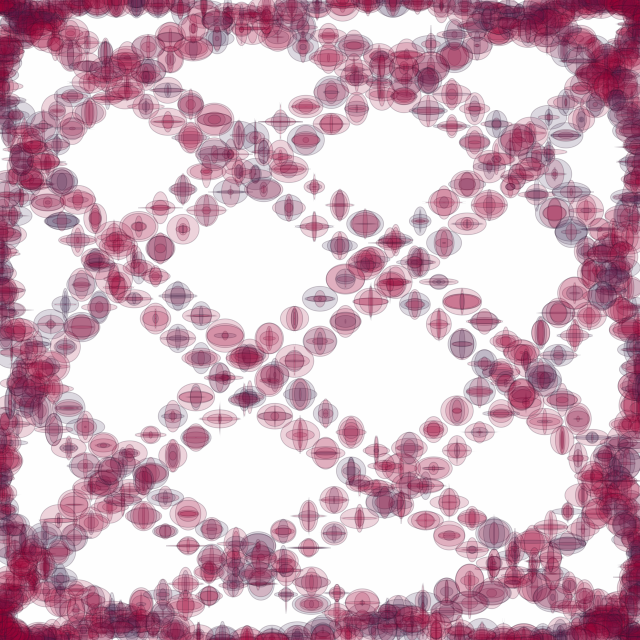
Write a WebGL 2 fragment shader that draws this pattern.

```glsl
#version 300 es
precision highp float;
// Translucent nested ellipses strung like beads along a 9:7 Lissajous curve.

#define BEADS 710
#define LAYERS 6
#define FREQ vec2(9.0, 7.0)
#define PHASE 0.06637
#define MAX_RADII vec2(0.0615, 0.0525)
#define FILL_ALPHA 0.17
#define LINE_ALPHA 0.27
#define LINE_WIDTH 0.0022
#define SLATE_SHARE 0.27
#define CRIMSON vec3(0.62, 0.0, 0.20)
#define SLATE vec3(0.22, 0.13, 0.30)
#define INK vec3(0.15, 0.06, 0.16)

uniform vec2 u_resolution;
out vec4 fragColor;

const float TAU = 6.2831853;

// Three random values in 0..1 for one ellipse of one bead
vec3 hash3(vec2 seed) {
    vec3 q = fract(seed.xyx * vec3(0.1031, 0.1030, 0.0973));
    q += dot(q, q.yxz + 33.33);
    return fract((q.xxy + q.yzz) * q.zyx);
}

// Approximate signed distance to an axis-aligned ellipse
float ellipseDistance(vec2 d, vec2 radii) {
    vec2 n = d / radii;
    float f = length(n);
    return f * (f - 1.0) / max(length(n / radii), 1e-4);
}

// Blend one filled and outlined ellipse over the colour below
vec3 paintEllipse(vec3 below, vec2 d, vec2 radii, vec3 tint, float pixel) {
    float dist = ellipseDistance(d, radii);
    float fill = 1.0 - smoothstep(-0.5 * pixel, 0.5 * pixel, dist);
    float halfLine = 0.5 * max(LINE_WIDTH, pixel);
    float line = 1.0 - smoothstep(0.0, halfLine + 0.5 * pixel, abs(dist));
    line *= min(1.0, LINE_WIDTH / pixel);
    vec3 color = mix(below, tint, fill * FILL_ALPHA);
    return mix(color, INK, line * LINE_ALPHA);
}

void main() {
    float side = min(u_resolution.x, u_resolution.y);
    vec2 p = (2.0 * gl_FragCoord.xy - u_resolution) / side;
    float pixel = 2.0 / side;
    vec2 reach = MAX_RADII + 2.0 * pixel + LINE_WIDTH;
    vec3 color = vec3(0.995);

    for (int i = 0; i < BEADS; i++) {
        // Bead centre on the curve; skip beads out of reach
        float t = TAU * float(i) / float(BEADS);
        vec2 d;
        d.x = p.x - sin(FREQ.x * t);
        if (abs(d.x) > reach.x) continue;
        d.y = p.y - sin(FREQ.y * t + PHASE);
        if (abs(d.y) > reach.y) continue;

        // Concentric ellipses of random width, height and tint
        for (int k = 0; k < LAYERS; k++) {
            vec3 h = hash3(vec2(float(i) + 1.7, float(k) * 37.0 + 5.3));
            vec2 radii = max(MAX_RADII * h.xy, vec2(0.0015));
            vec3 tint = mix(CRIMSON, SLATE, step(h.z, SLATE_SHARE));
            color = paintEllipse(color, d, radii, tint, pixel);
        }
    }
    fragColor = vec4(color, 1.0);
}
```
